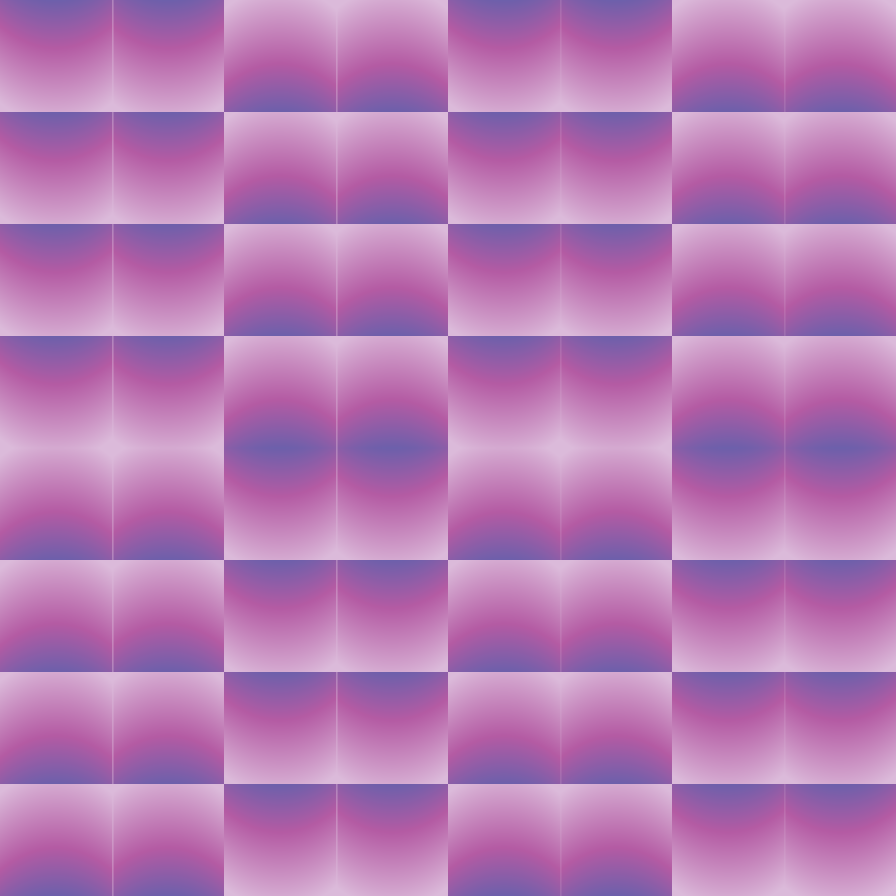
Reproduce this pattern procedurally as a Shadertoy shader.

```glsl
const float CELLS = 8.0;            // cells across and down
const float BOW = 0.8;              // sideways bend of the gradient
const float PINK_AT = 0.43;         // gradient position of the pink stop
const float LIGHT_AT = 1.12;        // gradient position of the light stop
const float SEAM_WIDTH = 0.0018;    // share of the canvas width
const float SEAM_LEFT = 0.42;       // seam opacity in the left half
const float SEAM_RIGHT = 0.18;      // seam opacity in the right half
const int SAMPLES = 3;              // samples per pixel side

const vec3 BLUE = vec3(0.425, 0.375, 0.670);
const vec3 PINK = vec3(0.705, 0.355, 0.640);
const vec3 LIGHT = vec3(0.860, 0.730, 0.855);

// Blue to pink to pale lilac
vec3 ramp(float t) {
    vec3 cool = mix(BLUE, PINK, clamp(t / PINK_AT, 0.0, 1.0));
    return mix(cool, LIGHT, clamp((t - PINK_AT) / (LIGHT_AT - PINK_AT), 0.0, 1.0));
}

// Bowed gradients, mirrored about the middle and flipped every two columns
vec3 panels(vec2 uv) {
    float side = fract(uv.x * CELLS) - 0.5;
    float rise = fract(abs(uv.y - 0.5) * CELLS);
    float flipped = mod(floor(uv.x * CELLS * 0.5), 2.0);
    float fromBlue = mix(1.0 - rise, rise, flipped);
    return ramp(fromBlue + BOW * side * side);
}

// Coverage of the thin seam down the middle of each column pair
float seam(float x, float pixel) {
    float pairWidth = 2.0 / CELLS;
    float offset = (fract(x / pairWidth) - 0.5) * pairWidth - 0.5 * SEAM_WIDTH;
    float lo = max(offset - 0.5 * pixel, -0.5 * SEAM_WIDTH);
    float hi = min(offset + 0.5 * pixel, 0.5 * SEAM_WIDTH);
    float coverage = max(hi - lo, 0.0) / pixel;
    return coverage * mix(SEAM_LEFT, SEAM_RIGHT, step(0.5, x));
}

void mainImage(out vec4 fragColor, in vec2 fragCoord) {
    // Average a small grid of samples to smooth the cell edges
    vec3 color = vec3(0.0);
    for (int j = 0; j < SAMPLES; j++) {
        for (int i = 0; i < SAMPLES; i++) {
            vec2 jitter = (vec2(i, j) + 0.5) / float(SAMPLES) - 0.5;
            color += panels((fragCoord + jitter) / iResolution.xy);
        }
    }
    color /= float(SAMPLES * SAMPLES);

    // Pale seams
    color = mix(color, LIGHT, seam(fragCoord.x / iResolution.x, 1.0 / iResolution.x));
    fragColor = vec4(color, 1.0);
}
```
